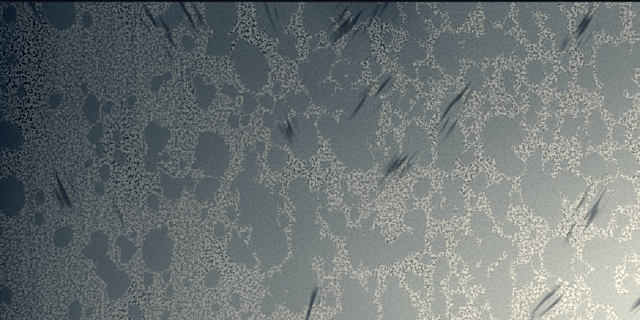
Write a Shadertoy shader that draws this texture.

```glsl
const vec3 SLATE = vec3(0.20, 0.24, 0.27);
const vec3 BONE = vec3(0.81, 0.80, 0.75);
const vec3 NAVY = vec3(0.03, 0.04, 0.08);

vec2 hash2(vec2 p) {
    vec3 q = fract(p.xyx * vec3(0.1031, 0.1030, 0.0973));
    q += dot(q, q.yzx + 33.33);
    return fract((q.xx + q.yz) * q.zy);
}

float gradientNoise(vec2 p) {
    vec2 i = floor(p), f = fract(p);
    vec2 w = f * f * f * (f * (f * 6.0 - 15.0) + 10.0);
    vec2 e = vec2(0.0, 1.0);
    float a = dot(hash2(i) * 2.0 - 1.0, f);
    float b = dot(hash2(i + e.yx) * 2.0 - 1.0, f - e.yx);
    float c = dot(hash2(i + e.xy) * 2.0 - 1.0, f - e.xy);
    float d = dot(hash2(i + e.yy) * 2.0 - 1.0, f - e.yy);
    return mix(mix(a, b, w.x), mix(c, d, w.x), w.y);
}

vec2 rotate(vec2 p, float angle) {
    float c = cos(angle), s = sin(angle);
    return vec2(c * p.x + s * p.y, c * p.y - s * p.x);
}

// Scattered ovals, denser to the right; returns coverage
float blobs(vec2 p, float cell, float seed, float soft) {
    vec2 home = floor(p / cell);
    float dist = 1.0;
    for (int y = -1; y <= 1; y++) {
        for (int x = -1; x <= 1; x++) {
            vec2 id = home + vec2(x, y);
            vec2 kind = hash2(id + seed);
            vec2 centre = (id + 0.2 + 0.6 * hash2(id + seed + 71.0)) * cell;
            float density = mix(0.14, 0.72, smoothstep(0.2, 1.25, centre.x));
            if (kind.x > density) continue;
            float radius = cell * mix(0.2, 0.44, kind.y);
            vec2 q = rotate(p - centre, (kind.y - 0.6) * 1.2);
            dist = min(dist, (length(q / vec2(0.85, 1.25)) - radius));
        }
    }
    return 1.0 - smoothstep(-soft, soft, dist);
}

// Parallel streaks inside one long soft patch
float streakPatch(vec2 p, vec2 centre, float angle, vec2 size, float seed) {
    vec2 q = rotate(p - centre, angle);
    float patchMask = 1.0 - smoothstep(0.25, 1.0, length(q / size));
    float lines = gradientNoise(q * vec2(9.0, 70.0) + seed);
    return patchMask * smoothstep(-0.02, 0.3, lines);
}

// Steep scrapes on the left, diagonal ones on the right
float scrapes(vec2 p, float cell) {
    vec2 home = floor(p / cell);
    float result = 0.0;
    for (int y = -1; y <= 1; y++) {
        for (int x = -1; x <= 1; x++) {
            vec2 id = home + vec2(x, y);
            vec2 kind = hash2(id + 19.0);
            vec2 centre = (id + 0.15 + 0.7 * hash2(id + 43.0)) * cell;
            if (kind.x > mix(0.3, 0.6, smoothstep(0.3, 0.8, centre.x))) continue;
            float angle = mix(1.95, 0.85, smoothstep(0.85, 1.1, centre.x));
            vec2 size = vec2(0.14, 0.045) * mix(0.6, 1.15, kind.y);
            float s = streakPatch(p, centre, angle + 0.4 * (kind.y - 0.5), size, kind.y * 90.0);
            result = max(result, s);
        }
    }
    return result;
}

// Fine speckle from two turned noise layers, roughly -1 to 1
float speckle(vec2 p) {
    float coarse = gradientNoise(p * 117.0);
    float fine = gradientNoise(rotate(p, 0.6) * 183.0 + 37.0);
    return smoothstep(-0.42, 0.42, coarse * 0.75 + fine * 0.7) * 2.0 - 1.0;
}

// Broad light falling from the lower right
float backdrop(vec2 uv) {
    float top = mix(0.25, 0.55, uv.x);
    float bottom = mix(0.34, 0.94, pow(uv.x, 1.1));
    float edge = 0.09 * exp(-uv.x * 14.0);
    return mix(bottom, top, smoothstep(-0.1, 1.0, uv.y)) - edge;
}

void mainImage(out vec4 fragColor, in vec2 fragCoord) {
    vec2 uv = fragCoord / iResolution.xy;
    vec2 p = fragCoord / iResolution.y;
    float pixel = 1.0 / iResolution.y;

    // Ragged smooth spots at three sizes
    vec2 wobble = vec2(gradientNoise(p * 22.0), gradientNoise(p * 22.0 + 51.0));
    vec2 bent = p + 0.014 * wobble;
    float soft = max(pixel, 0.003);
    float spots = blobs(bent, 0.15, 3.0, soft);
    spots = max(spots, blobs(bent, 0.09, 27.0, soft));
    spots = max(spots, blobs(bent, 0.05, 58.0, soft));

    // Scrapes and the dark smear at the top
    float marks = scrapes(p, 0.27);
    marks = max(marks, streakPatch(p, vec2(1.11, 0.95), 0.95, vec2(0.17, 0.08), 7.0));
    vec2 smear = (p - vec2(1.16, 1.02)) / vec2(0.17, 0.13);

    // Grain with faint vertical runs and worn dark flecks
    float grain = speckle(p);
    float runs = gradientNoise(p * vec2(45.0, 4.0));
    float worn = smoothstep(0.05, 0.4, gradientNoise(p * vec2(6.0, 3.0) + 12.0));
    float flecks = worn * smoothstep(0.3, 0.9, -grain);

    float tone = backdrop(uv);
    float strength = mix(0.09, 0.14, smoothstep(0.1, 0.8, uv.x));
    tone += strength * grain * (1.0 - 0.82 * spots) * (1.0 - 0.5 * marks);
    tone += 0.035 * runs * (1.0 - spots) + 0.02 * gradientNoise(p * 5.0);
    tone -= 0.065 * spots + 0.12 * flecks * (1.0 - spots);
    tone -= 0.11 * exp(-dot(smear, smear));
    tone *= 1.0 - 0.5 * marks;

    // Cool shadows to warm lights, with a dark rim along the top
    vec3 color = mix(SLATE, BONE, (tone - 0.24) / 0.56);
    color += vec3(-0.012, 0.0, 0.008) * spots;
    color = mix(color, NAVY, smoothstep(-pixel, pixel, uv.y - 0.994));
    fragColor = vec4(clamp(color, 0.0, 1.0), 1.0);
}
```
